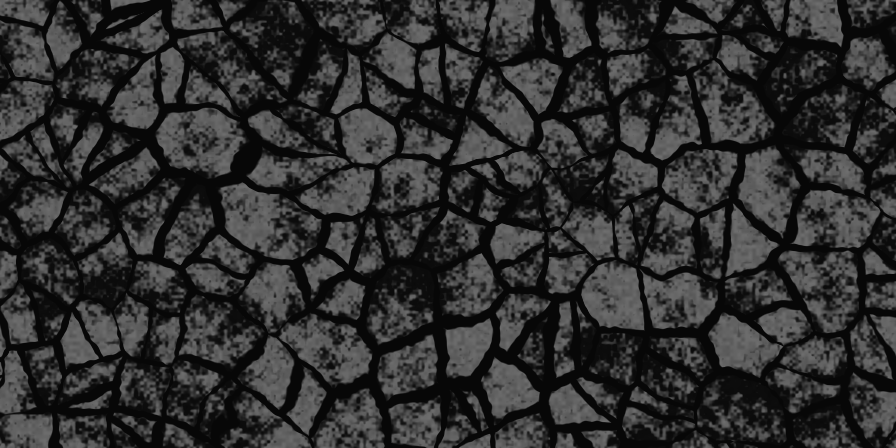
Write a WebGL 1 fragment shader that draws this texture.

```glsl
precision highp float;
// Dark cracked paving: irregular angular stones with pitted grey faces and black joints.

uniform vec2 u_resolution;

const float STONES_PER_HEIGHT = 7.3;
const float SPLIT_SHARE = 0.42;
const vec3 JOINT_COLOR = vec3(0.028);
const vec3 PIT_COLOR = vec3(0.045);
const vec3 FACE_COLOR = vec3(0.385);

float hash(vec2 p) {
    vec3 q = fract(vec3(p.xyx) * 0.1031);
    q += dot(q, q.yzx + 33.33);
    return fract((q.x + q.y) * q.z);
}

vec2 hash2(vec2 p) {
    return vec2(hash(p + 17.3), hash(p + 71.9));
}

float noise(vec2 p) {
    vec2 cell = floor(p);
    vec2 f = fract(p);
    f = f * f * (3.0 - 2.0 * f);
    float low = mix(hash(cell), hash(cell + vec2(1.0, 0.0)), f.x);
    float high = mix(hash(cell + vec2(0.0, 1.0)), hash(cell + 1.0), f.x);
    return mix(low, high, f.y);
}

// Offset from p to the jittered stone centre of a grid cell
vec2 toCentre(vec2 p, vec2 cell) {
    return cell + 0.08 + 0.84 * hash2(cell) - p;
}

// Returns the distance to the nearest joint and a random value for the stone
vec2 stone(vec2 p, float splitShare) {
    vec2 home = floor(p);
    vec2 nearCell = home;
    vec2 nearest = vec2(8.0);
    for (int y = -1; y <= 1; y++) {
        for (int x = -1; x <= 1; x++) {
            vec2 cell = home + vec2(float(x), float(y));
            vec2 offset = toCentre(p, cell);
            if (dot(offset, offset) < dot(nearest, nearest)) {
                nearest = offset;
                nearCell = cell;
            }
        }
    }
    float edge = 8.0;
    for (int y = -2; y <= 2; y++) {
        for (int x = -2; x <= 2; x++) {
            vec2 offset = toCentre(p, nearCell + vec2(float(x), float(y)));
            vec2 across = offset - nearest;
            if (dot(across, across) > 0.0001) {
                edge = min(edge, dot(0.5 * (offset + nearest), normalize(across)));
            }
        }
    }
    // Some stones are broken in two by a straight crack
    float id = hash(nearCell + 5.7);
    if (hash(nearCell + 41.3) < splitShare) {
        float angle = 6.2832 * hash(nearCell + 93.1);
        float side = dot(nearest, vec2(cos(angle), sin(angle)));
        edge = min(edge, abs(side));
        id = fract(id + 0.43 * step(0.0, side));
    }
    return vec2(edge, id);
}

// Broad stains mixed with fine gritty pitting
float mottle(vec2 p) {
    float stains = 0.24 * noise(p * 9.0) + 0.20 * noise(p * 19.0 + 7.1);
    float pits = 0.20 * noise(p * 39.0 + 3.7) + 0.18 * noise(p * 77.0 + 11.9);
    return stains + pits + 0.25 * noise(p * 145.0 + 23.0);
}

void main() {
    vec2 p = gl_FragCoord.xy / u_resolution.y;
    float pixel = STONES_PER_HEIGHT / u_resolution.y;

    // Uneven stone sizes and slightly bent outlines
    vec2 broad = vec2(noise(p * 2.6 + 4.0), noise(p * 2.6 + 37.0)) - 0.5;
    vec2 bend = vec2(noise(p * 19.0 + 13.0), noise(p * 19.0 + 59.0)) - 0.5;
    vec2 q = p * STONES_PER_HEIGHT + 0.9 * broad + 0.16 * bend + 20.0;
    vec2 slab = stone(q, SPLIT_SHARE);

    // Joints vary from hairlines to wide gaps with chipped rims
    float chips = 0.045 * (noise(p * 75.0 + 31.0) - 0.5);
    float gap = mix(0.005, 0.085, noise(p * 8.0 + 47.0));
    float face = smoothstep(gap, gap + max(0.03, pixel), slab.x + chips);

    // Pitted face, dirtier near the rim and different on every stone
    float rim = 1.0 - smoothstep(0.03, 0.20, slab.x);
    float level = mottle(p) + 0.17 * (slab.y - 0.5) + 0.02 - 0.08 * rim;
    float light = smoothstep(0.37, 0.65, level);
    float grain = 0.88 + 0.24 * noise(p * 120.0 + 83.0);
    vec3 color = mix(PIT_COLOR, FACE_COLOR, light) * grain;

    gl_FragColor = vec4(mix(JOINT_COLOR, color, face), 1.0);
}
```
